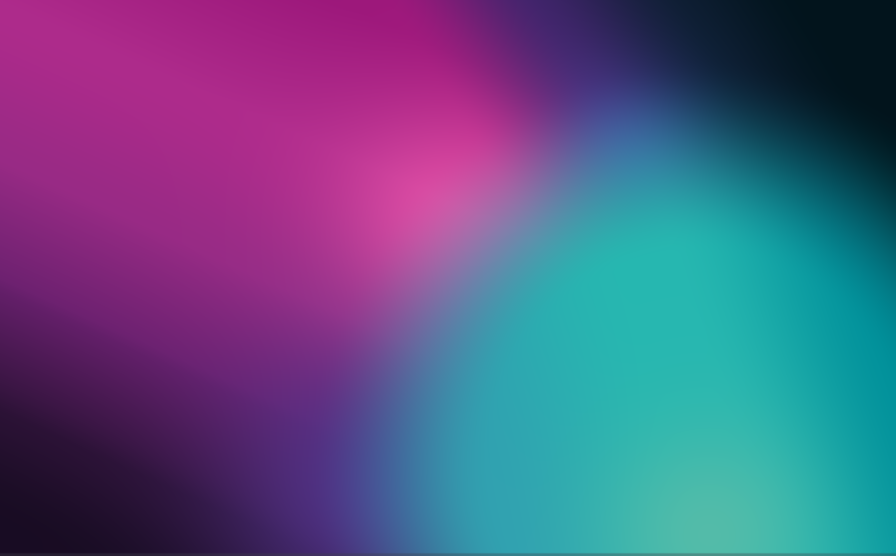
A WebGL 2 fragment shader for this background:

```glsl
#version 300 es
precision highp float;
// Soft aurora backdrop: a slanted magenta-to-plum gradient fades into night
// at the upper right, and a blurred teal ellipse rises from the lower right.
// Built from smooth ramps, Gaussian glows and one soft ellipse.

uniform vec2 u_resolution;
out vec4 fragColor;

// Gaussian falloff, 1 at the centre
float glow(vec2 p, vec2 centre, float radius) {
    vec2 d = (p - centre) / radius;
    return exp(-dot(d, d));
}

// Linear 0..1 position of x between a and b
float ramp(float a, float b, float x) {
    return clamp((x - a) / (b - a), 0.0, 1.0);
}

// Magenta at the top left, sinking to near-black plum at the bottom left
vec3 magentaField(vec2 p) {
    float fall = 1.0 - p.y - 0.45 * p.x;
    vec3 c = mix(vec3(0.61, 0.09, 0.48), vec3(0.68, 0.167, 0.545), ramp(-0.27, 0.0, fall));
    c = mix(c, vec3(0.59, 0.165, 0.518), smoothstep(0.0, 0.34, fall));
    c = mix(c, vec3(0.41, 0.125, 0.43), ramp(0.29, 0.523, fall));
    c = mix(c, vec3(0.18, 0.073, 0.22), ramp(0.50, 0.74, fall));
    c = mix(c, vec3(0.095, 0.047, 0.135), smoothstep(0.68, 0.94, fall));
    vec3 violet = vec3(0.31, 0.205, 0.54);
    return mix(c, violet, glow(p, vec2(0.69, 0.121), 0.27));
}

// Indigo, navy and black bands sweeping over the upper right
vec3 addNight(vec3 c, vec2 p) {
    float across = p.x - 0.6 * (1.0 - p.y);
    c = mix(c, vec3(0.25, 0.137, 0.42), smoothstep(0.69, 0.98, across));
    c = mix(c, vec3(0.06, 0.118, 0.205), smoothstep(0.93, 1.24, across));
    return mix(c, vec3(0.006, 0.078, 0.11), smoothstep(1.17, 1.45, across));
}

// Teal, bluer to the left, deeper to the right, pale at the foot
vec3 tealField(vec2 p) {
    float across = p.x + 0.3 * (p.y - 0.289);
    vec3 c = mix(vec3(0.19, 0.63, 0.69), vec3(0.15, 0.717, 0.69), smoothstep(0.80, 1.20, across));
    c = mix(c, vec3(0.0, 0.565, 0.605), smoothstep(1.28, 1.65, across));
    return mix(c, vec3(0.345, 0.737, 0.66), 0.9 * glow(p, vec2(1.276, 0.038), 0.19));
}

void main() {
    vec2 p = gl_FragCoord.xy / u_resolution.y;

    vec3 color = addNight(magentaField(p), p);

    // Pink and blue light along the rim of the ellipse
    color += vec3(0.215, 0.15, 0.11) * glow(p, vec2(0.837, 0.592), 0.23);
    color += vec3(0.02, 0.12, 0.18) * glow(p, vec2(1.15, 0.728), 0.146);

    // Blurred teal ellipse
    float radius = length((p - vec2(1.255, 0.163)) / vec2(0.523, 0.544));
    color = mix(color, tealField(p), 1.0 - smoothstep(0.70, 1.35, radius));

    // Faint grey line along the bottom edge
    float bottomLine = 1.0 - smoothstep(0.003, 0.007, p.y);
    color = mix(color, vec3(0.25, 0.25, 0.29), 0.35 * bottomLine);

    fragColor = vec4(clamp(color, 0.0, 1.0), 1.0);
}
```
